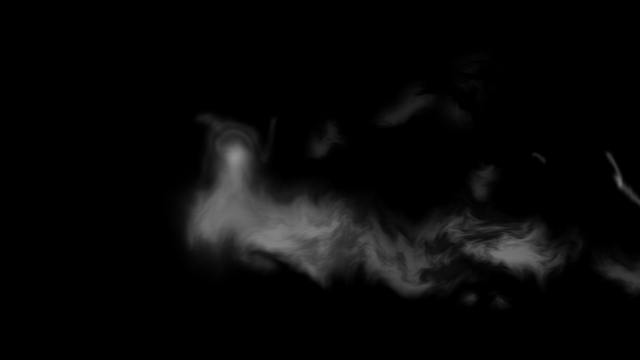
Give the GLSL for this background, as a WebGL 1 fragment shader.

```glsl
precision highp float;
// Pale smoke drifting on black: a dense head at left, a ragged plume thinning to the right.

uniform vec2 u_resolution;

// Lengths are in canvas heights, origin at the lower left.
const vec3 SMOKE_TINT = vec3(1.0, 1.005, 1.0);
const float HEAD_LEVEL = 0.40;
const float BODY_LEVEL = 0.42;
const float TAIL_LEVEL = 0.19;
const float SATURATION_LEVEL = 0.47;
const float WARP_FREQUENCY = 14.0;
const float WARP_STRENGTH = 0.42;
const float DETAIL_FREQUENCY = 24.0;
const vec2 HEAD_LOW = vec2(0.612, 0.395);
const vec2 HEAD_HIGH = vec2(0.650, 0.550);
const vec2 BRIGHT_KNOT = vec2(0.655, 0.567);
const mat2 OCTAVE_TURN = mat2(0.6, 0.8, -0.8, 0.6);

float bump(float x, float center, float width) {
  float t = (x - center) / width;
  return exp(-t * t);
}

// Soft capsule between two points.
float strand(vec2 p, vec2 a, vec2 b, float width) {
  vec2 ab = b - a;
  float t = clamp(dot(p - a, ab) / dot(ab, ab), 0.0, 1.0);
  return bump(length(p - a - ab * t), 0.0, width);
}

// Bends space with ever finer crossing sine waves.
vec2 curlWarp(vec2 p) {
  mat2 turn = OCTAVE_TURN;
  float frequency = WARP_FREQUENCY;
  for (int i = 0; i < 8; i++) {
    float wave = sin(frequency * (p * turn).y + 1.7 * float(i));
    p += WARP_STRENGTH * turn[0] * wave / frequency;
    turn *= OCTAVE_TURN;
    frequency *= 1.5;
  }
  return p;
}

// Layered sines, roughly 0 to 1.
float smokeDetail(vec2 p) {
  vec2 q = p * DETAIL_FREQUENCY * vec2(0.75, 1.15);
  float sum = 0.0;
  float amplitude = 0.5;
  for (int i = 0; i < 6; i++) {
    sum += amplitude * sin(q.x + 1.3 * sin(q.y + float(i)));
    q = OCTAVE_TURN * q * 1.8 + vec2(2.3, 5.1);
    amplitude *= 0.62;
  }
  return clamp(0.5 + 0.5 * sum, 0.0, 1.0);
}

// Long plume bounded by a top, a bottom and a left contour.
float plumeBody(vec2 p) {
  float top = 0.57 - 0.13 * smoothstep(0.82, 1.05, p.x)
            - 0.08 * smoothstep(1.38, 1.56, p.x) + 0.06 * bump(p.x, 1.33, 0.09);
  float bottom = 0.325 - 0.135 * smoothstep(0.66, 0.88, p.x)
               + 0.045 * bump(p.x, 1.62, 0.09);
  float left = 0.535 + 0.09 * smoothstep(0.42, 0.60, p.y);
  float topFade = mix(0.20, 0.13, smoothstep(0.9, 1.3, p.x));
  float shape = smoothstep(0.0, topFade, top - p.y)
              * smoothstep(0.0, 0.075, p.y - bottom)
              * smoothstep(0.0, 0.06, p.x - left);
  float level = mix(BODY_LEVEL, TAIL_LEVEL, smoothstep(0.74, 1.14, p.x));
  level += 0.07 * bump(p.x, 1.41, 0.08) - 0.03 * smoothstep(1.48, 1.62, p.x);
  float hollows = (1.0 - 0.7 * bump(p.x, 1.635, 0.022))
                * (1.0 - 0.6 * strand(p, vec2(1.29, 0.29), vec2(1.33, 0.23), 0.025));
  return shape * level * hollows;
}

// Thin curls around the head and loose scraps beyond the plume.
float looseWisps(vec2 p, float shred) {
  float curls = 0.10 * strand(p, vec2(0.560, 0.665), vec2(0.600, 0.625), 0.016)
              + 0.09 * strand(p, vec2(0.600, 0.625), vec2(0.700, 0.615), 0.018)
              + 0.08 * strand(p, vec2(0.755, 0.670), vec2(0.735, 0.570), 0.011)
              + 0.06 * strand(p, vec2(0.545, 0.490), vec2(0.580, 0.600), 0.012)
              + 0.10 * strand(p, vec2(0.535, 0.350), vec2(0.550, 0.460), 0.018);
  float scraps = 0.10 * strand(p, vec2(0.900, 0.590), vec2(0.945, 0.630), 0.034)
               + 0.09 * strand(p, vec2(1.080, 0.670), vec2(1.165, 0.720), 0.035)
               + 0.07 * strand(p, vec2(1.270, 0.690), vec2(1.320, 0.800), 0.045)
               + 0.11 * strand(p, vec2(1.340, 0.480), vec2(1.365, 0.560), 0.025)
               + 0.17 * strand(p, vec2(1.310, 0.160), vec2(1.390, 0.155), 0.023)
               + 0.10 * strand(p, vec2(0.690, 0.300), vec2(0.740, 0.260), 0.025);
  float threads = 0.22 * strand(p, vec2(1.680, 0.560), vec2(1.710, 0.500), 0.009)
                + 0.22 * strand(p, vec2(1.700, 0.505), vec2(1.790, 0.445), 0.010)
                + 0.13 * strand(p, vec2(1.485, 0.570), vec2(1.510, 0.550), 0.006);
  return curls * mix(0.6, 1.2, shred) + scraps * shred * 1.5 + threads;
}

void main() {
  vec2 p = gl_FragCoord.xy / u_resolution.y;
  vec2 bent = curlWarp(p);
  vec2 gentle = mix(p, bent, 0.5);
  float detail = smokeDetail(bent);
  float shred = smoothstep(0.15, 0.85, detail);

  // The tail is torn more strongly than the head.
  float tearing = mix(0.22, 0.85, smoothstep(0.68, 1.35, p.x));
  float body = plumeBody(bent) * mix(1.0, 0.15 + 1.7 * shred, tearing);
  float head = HEAD_LEVEL * max(strand(gentle, HEAD_LOW, HEAD_HIGH, 0.055),
                                strand(gentle, HEAD_LOW, HEAD_LOW + vec2(0.04, 0.01), 0.082));
  head *= mix(0.84, 1.12, shred);
  float smoke = body + head - body * head / SATURATION_LEVEL;

  // Bright knot with faint shells curling over it.
  float radius = length(gentle - BRIGHT_KNOT);
  float shells = bump(radius, 0.050, 0.008) + 0.7 * bump(radius, 0.072, 0.009);
  smoke += 0.14 * bump(length(p - BRIGHT_KNOT), 0.0, 0.024);
  smoke += 0.06 * shells * smoothstep(-0.03, 0.04, p.y - BRIGHT_KNOT.y);

  smoke += looseWisps(gentle, shred);
  smoke = max(smoke - 0.006, 0.0);
  gl_FragColor = vec4(SMOKE_TINT * smoke, 1.0);
}
```
